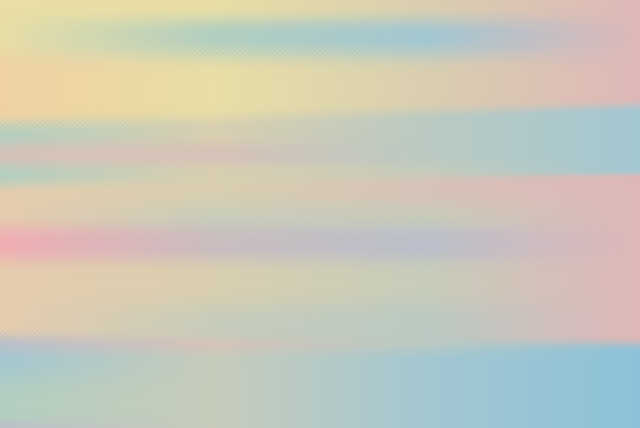
This background is drawn by a WebGL 1 fragment shader. Its source:

```glsl
precision highp float;
// Soft pastel horizontal streaks whose blurred borders break into a fine halftone.

uniform vec2 u_resolution;

const float TAU = 6.28319;
const float HALFTONE_CELLS = 128.0; // lattice cells across the width

// Palette
const vec3 YELLOW  = vec3(0.91, 0.87, 0.65);
const vec3 PEACH   = vec3(0.94, 0.82, 0.64);
const vec3 APRICOT = vec3(0.90, 0.80, 0.68);
const vec3 SAND    = vec3(0.85, 0.81, 0.69);
const vec3 PINK    = vec3(0.94, 0.68, 0.70);
const vec3 ROSE    = vec3(0.87, 0.72, 0.72);
const vec3 BLUSH   = vec3(0.84, 0.76, 0.72);
const vec3 MAUVE   = vec3(0.79, 0.74, 0.75);
const vec3 LILAC   = vec3(0.73, 0.75, 0.79);
const vec3 GREY    = vec3(0.78, 0.80, 0.73);
const vec3 MINT    = vec3(0.70, 0.81, 0.75);
const vec3 MIST    = vec3(0.73, 0.79, 0.76);
const vec3 AQUA    = vec3(0.64, 0.78, 0.82);
const vec3 BLUE    = vec3(0.55, 0.76, 0.85);

// Four colours spread evenly from the left to the right side
vec3 ramp(float x, vec3 a, vec3 b, vec3 c, vec3 d) {
  vec3 t = clamp(3.0 * x - vec3(0.0, 1.0, 2.0), 0.0, 1.0);
  return mix(mix(mix(a, b, t.x), c, t.y), d, t.z);
}

// Coverage below an edge; edge height and blur run from left (x) to right (y)
float below(vec2 p, vec2 edge, vec2 blur) {
  float e = mix(edge.x, edge.y, p.x);
  float b = mix(blur.x, blur.y, p.x);
  return smoothstep(e - b, e + b, p.y);
}

// Checkered dot lattice in -1..1
float halftone(vec2 p) {
  vec2 wave = cos(TAU * HALFTONE_CELLS * p);
  return wave.x * wave.y;
}

// Stacked streaks; p.y runs downward from the top
vec3 streaks(vec2 p) {
  float x = p.x;

  // Yellow top with a cool streak
  vec3 c = ramp(x, YELLOW, YELLOW, SAND, ROSE);
  c = mix(c, ramp(x, YELLOW, MINT, AQUA, ROSE), below(p, vec2(0.047), vec2(0.031)));
  c = mix(c, ramp(x, PEACH, YELLOW, SAND, ROSE), below(p, vec2(0.129), vec2(0.039)));

  // Aqua block on the right, thin mint and blush streaks on the left
  c = mix(c, ramp(x, MINT, SAND, MIST, AQUA), below(p, vec2(0.289, 0.246), vec2(0.027, 0.016)));
  c = mix(c, ramp(x, BLUSH, BLUSH, MIST, AQUA), below(p, vec2(0.336), vec2(0.025)));
  c = mix(c, ramp(x, MINT, SAND, GREY, AQUA), below(p, vec2(0.385), vec2(0.023)));

  // Warm middle with a pink to lilac streak
  c = mix(c, ramp(x, APRICOT, SAND, BLUSH, ROSE), below(p, vec2(0.432, 0.406), vec2(0.023, 0.010)));
  c = mix(c, ramp(x, APRICOT, GREY, GREY, ROSE), below(p, vec2(0.479), vec2(0.039)));
  c = mix(c, ramp(x, PINK, MAUVE, LILAC, ROSE), below(p, vec2(0.531), vec2(0.031)));
  c = mix(c, ramp(x, APRICOT, SAND, GREY, ROSE), below(p, vec2(0.607), vec2(0.031)));
  c = mix(c, ramp(x, APRICOT, GREY, MIST, ROSE), below(p, vec2(0.713), vec2(0.039)));

  // Cool base
  c = mix(c, ramp(x, LILAC, BLUSH, MIST, BLUE), below(p, vec2(0.785, 0.805), vec2(0.020)));
  c = mix(c, ramp(x, AQUA, GREY, AQUA, BLUE), below(p, vec2(0.820), vec2(0.023)));
  c = mix(c, ramp(x, MINT, GREY, AQUA, BLUE), below(p, vec2(0.885), vec2(0.050)));
  return mix(c, ramp(x, LILAC, GREY, AQUA, BLUE), below(p, vec2(0.986), vec2(0.023)));
}

void main() {
  vec2 uv = gl_FragCoord.xy / u_resolution;
  vec2 p = vec2(uv.x, 1.0 - uv.y);

  // Dots shift the sampled height, so they show only where colours change
  float dotShift = mix(0.011, 0.003, smoothstep(0.6, 1.0, uv.x));
  p.y += dotShift * halftone(gl_FragCoord.xy / u_resolution.x);

  gl_FragColor = vec4(streaks(p), 1.0);
}
```
